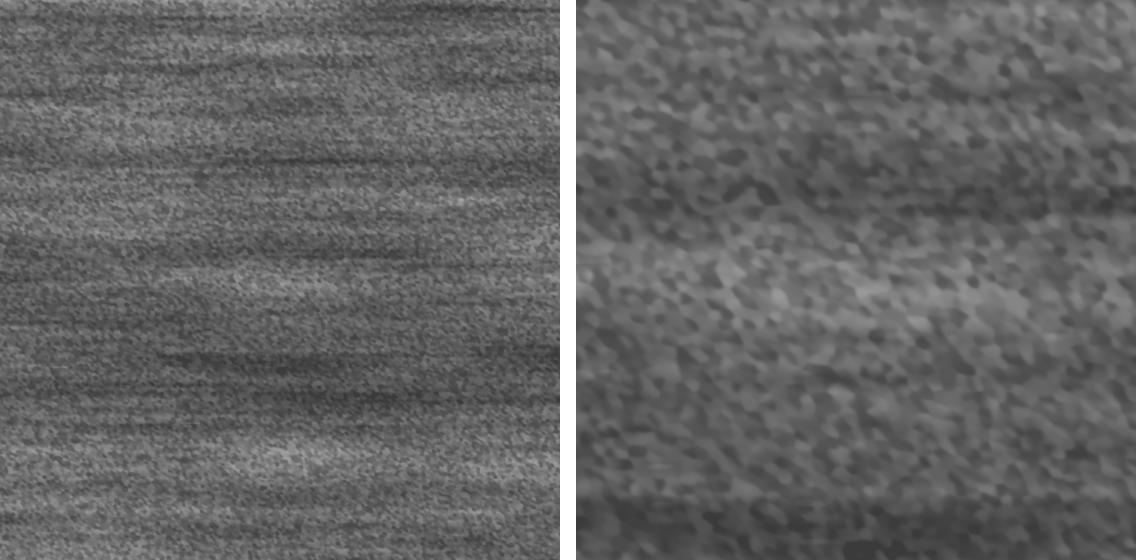
Left: the whole. Right: its middle third, enlarged.
Reproduce this texture procedurally as a WebGL 1 fragment shader.

```glsl
precision highp float;

uniform vec2 u_resolution;

#define BASE_GRAY 0.396
#define GRAIN_CELLS vec2(165.0, 180.0)
#define GRAIN_SLANT 0.35
#define GRAIN_CONTRAST 0.104
#define STREAK_CONTRAST 0.048
#define PATCH_CONTRAST 0.042
#define BAND_CONTRAST 0.036
#define ROW_COUNT 70.0
#define ROW_CONTRAST 0.010
#define FLECK_CONTRAST 0.055

float hash(vec2 p) {
  vec3 q = fract(vec3(p.xyx) * 0.1031);
  q += dot(q, q.yzx + 33.33);
  return fract((q.x + q.y) * q.z);
}

// Smooth value noise from -1 to 1
float valueNoise(vec2 p) {
  vec2 cell = floor(p);
  vec2 f = fract(p);
  f = f * f * (3.0 - 2.0 * f);
  float low = mix(hash(cell), hash(cell + vec2(1.0, 0.0)), f.x);
  float high = mix(hash(cell + vec2(0.0, 1.0)), hash(cell + 1.0), f.x);
  return 2.0 * mix(low, high, f.y) - 1.0;
}

// Cellular grain: soft blobs of random tone around jittered points
float grain(vec2 p) {
  vec2 cell = floor(p);
  float tone = 0.0;
  float total = 0.0;
  for (int j = -1; j <= 1; j++) {
    for (int i = -1; i <= 1; i++) {
      vec2 id = cell + vec2(float(i), float(j));
      vec2 jitter = vec2(hash(id + 17.0), hash(id + 71.0));
      vec2 d = id + jitter - p;
      float weight = exp(-4.0 * dot(d, d));
      tone += weight * (2.0 * hash(id + 131.0) - 1.0);
      total += weight;
    }
  }
  return tone / (total + 0.02);
}

// Long horizontal streaks at three thicknesses
float streaks(vec2 p) {
  return valueNoise(p * vec2(2.0, 25.0) + 5.0)
       + 0.9 * valueNoise(p * vec2(3.5, 56.0) + 43.0)
       + 0.9 * valueNoise(p * vec2(6.0, 118.0) + 211.0);
}

// Broad light and dark bands across the cloth
float bands(vec2 p) {
  float y = p.y + 0.006 * valueNoise(p * vec2(4.0, 9.0) + 19.0);
  float dark = smoothstep(0.265, 0.29, y) * (1.0 - smoothstep(0.36, 0.5, y));
  float light = smoothstep(0.05, 0.09, y) * (1.0 - smoothstep(0.25, 0.28, y));
  float upper = smoothstep(0.56, 0.68, y) * (1.0 - smoothstep(0.78, 0.86, y));
  float edge = smoothstep(0.98, 0.995, y);
  float ripple = 0.35 * sin(y * 41.0 + 1.0) + 0.25 * sin(y * 77.0);
  return light + 0.7 * upper + edge - 1.25 * dark - 0.15 + ripple;
}

void main() {
  vec2 uv = gl_FragCoord.xy / u_resolution;

  // Large tones
  float band = bands(uv);
  float patches = valueNoise(uv * vec2(4.0, 11.0) + 87.0);
  float shade = BAND_CONTRAST * band
              + PATCH_CONTRAST * patches
              + STREAK_CONTRAST * streaks(uv);

  // Slanted grain, calmer where the cloth is dark
  vec2 slanted = uv + vec2(GRAIN_SLANT * uv.y, 0.0);
  float depth = clamp(1.0 + 2.5 * shade, 0.7, 1.25);
  shade += GRAIN_CONTRAST * depth * grain(slanted * GRAIN_CELLS);

  // Woven rows with uneven strength
  float rowStrength = 0.6 + 0.4 * valueNoise(uv * vec2(9.0, 30.0) + 301.0);
  shade += ROW_CONTRAST * rowStrength * sin(6.2832 * ROW_COUNT * uv.y);

  // Sparse pale flecks
  float fleck = valueNoise(uv * vec2(34.0, 90.0) + 401.0);
  shade += FLECK_CONTRAST * smoothstep(0.75, 0.97, fleck);

  float gray = clamp(BASE_GRAY + shade, 0.23, 0.68);
  gl_FragColor = vec4(vec3(gray), 1.0);
}
```
